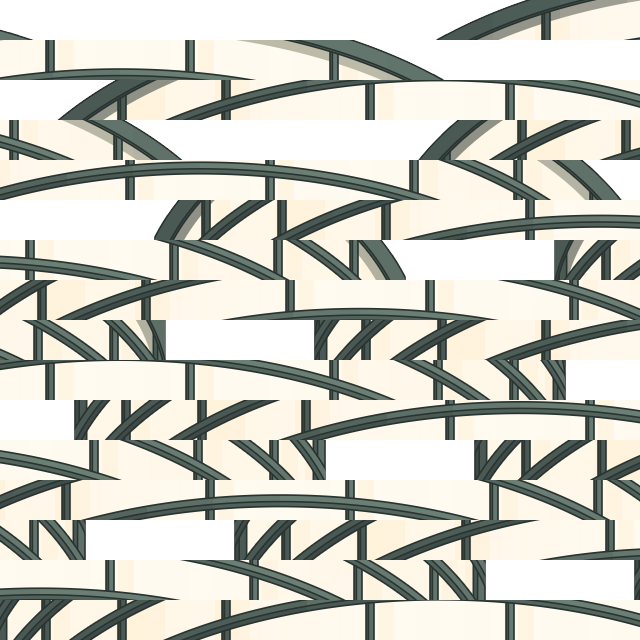
Write a Shadertoy shader that draws this pattern.

```glsl
#define STRIPS 16.0         // bands per canvas height, also the unit of length
#define PITCH 26.0          // length of one slice of the dome
#define TOP_PITCH 24.0      // shorter slices above FIRST_SLICE
#define FIRST_SLICE 30.0
#define ARCH_RADII vec2(11.62, 6.75)
#define ARCH_TOP -0.92
#define WALL 11.146
#define RAIL_TOP 0.87
#define RAIL_STEP 1.33
#define RAIL_HALF 0.165
#define POST_HALF 0.12
#define OUTLINE 0.042

const vec3 INK = vec3(0.16, 0.20, 0.19);
const vec3 SHADE = vec3(0.24, 0.29, 0.28);
const vec3 STEEL = vec3(0.29, 0.35, 0.33);
const vec3 LIGHT = vec3(0.42, 0.50, 0.46);
const vec3 CREAM = vec3(1.00, 0.968, 0.91);
const vec3 PALE = vec3(1.00, 0.985, 0.95);
const vec3 AMBER = vec3(1.00, 0.95, 0.86);

float hash(float n) {
    return fract(sin(n * 127.1) * 43758.5453);
}

float cover(float d, float px) {
    return clamp(0.5 - d / px, 0.0, 1.0);
}

// Signed distance to an elliptic arch, negative inside
float archDistance(vec2 p, float top) {
    vec2 q = vec2(p.x, min(p.y - top - ARCH_RADII.y, 0.0));
    float f = length(q / ARCH_RADII);
    return f * (f - 1.0) / max(length(q / (ARCH_RADII * ARCH_RADII)), 1e-4);
}

// Outlined bar: bright where d > 0, dim where d < 0, dark groove between
vec3 bar(vec3 below, float d, float halfWidth, float groove, float lit, float px) {
    vec3 bright = mix(STEEL, LIGHT, lit);
    vec3 dim = mix(SHADE, mix(STEEL, LIGHT, 0.3), lit);
    vec3 body = mix(dim, bright, cover(groove - d, px));
    body = mix(body, INK, cover(abs(d - groove) - 0.02, px));
    body = mix(body, INK, cover(halfWidth - OUTLINE - abs(d), px));
    return mix(below, body, cover(abs(d) - halfWidth, px));
}

// Panes with faint columns of tint
vec3 glass(float x) {
    float column = hash(floor(x * 1.6) + 3.0);
    vec3 col = mix(PALE, CREAM, smoothstep(2.0, 8.0, abs(x - 1.0)));
    col = mix(col, CREAM, 0.5 * column);
    return mix(col, AMBER, 0.8 * step(0.88, column));
}

// Uneven post spacing, closing up toward the wall
float postPosition(int i) {
    const float posts[5] = float[5](1.75, 5.35, 7.95, 9.85, 10.98);
    return posts[i];
}

vec3 dome(vec2 p, float px) {
    float facet = floor(p.x * 0.6) / 0.6;
    float lit = smoothstep(-8.5, 1.0, facet) * (1.0 - 0.25 * smoothstep(4.0, 11.0, facet));
    float outer = archDistance(p, ARCH_TOP);
    vec3 col = glass(p.x);

    // Tinted edges beside the posts
    for (int i = 0; i < 4; i++) {
        float side = abs(abs(p.x - 0.4) - postPosition(i)) - 0.2;
        col = mix(col, AMBER, 0.65 * cover(side, px));
    }

    // Soft lining under the main arch
    vec3 lining = mix(vec3(0.56, 0.57, 0.53), vec3(0.74, 0.73, 0.66), lit);
    col = mix(col, lining, cover(abs(outer + 0.57) - 0.13, px));

    // Posts
    for (int i = 0; i < 5; i++) {
        float halfWidth = i == 4 ? 0.167 : POST_HALF;
        float d = p.x - sign(p.x) * postPosition(i);
        col = bar(col, d, halfWidth, -0.04, lit * 0.85, px);
    }

    // Curved rails
    for (int i = 0; i < 8; i++) {
        float d = archDistance(p, RAIL_TOP + RAIL_STEP * float(i));
        col = bar(col, d, RAIL_HALF, -0.02, lit, px);
    }

    // Main arch and silhouette
    col = bar(col, outer + 0.24, 0.24, -0.16, lit * 0.75, px);
    float edge = max(outer, abs(p.x) - WALL);
    return mix(vec3(1.0), col, cover(edge, px));
}

void mainImage(out vec4 fragColor, in vec2 fragCoord) {
    float px = STRIPS / iResolution.y;
    vec2 p = fragCoord * px;
    p.y = STRIPS - p.y;

    // Chain the strips into one ribbon, then cut it into dome slices
    float along = p.x + STRIPS * floor(p.y) - FIRST_SLICE;
    float pitch = along < 0.0 ? TOP_PITCH : PITCH;
    float slice = floor(along / pitch);
    vec2 q = vec2(along - slice * pitch - 0.5 * PITCH, slice + 1.0 + fract(p.y));

    fragColor = vec4(dome(q, px), 1.0);
}
```
